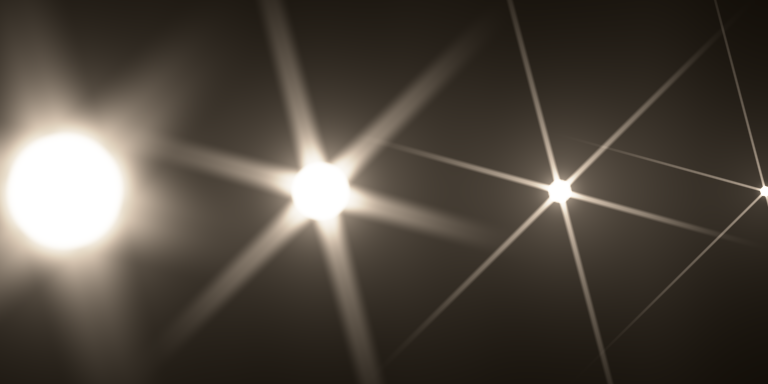
Reproduce this background procedurally as a WebGL 2 fragment shader.

```glsl
#version 300 es
precision highp float;

uniform vec2 u_resolution;
out vec4 outColor;

// Soft beam through the origin, boosted near the core and fading outward
float beam(vec2 p, vec2 axis, float halfWidth, float radius, float pixel) {
    float along = abs(dot(p, axis));
    float across = abs(p.x * axis.y - p.y * axis.x);
    float profile = 1.0 - smoothstep(halfWidth * 0.2, halfWidth * 1.4 + 0.5 * pixel, across);
    float fade = exp(-2.9 * along) * (1.0 - smoothstep(0.35, 0.85, along));
    float root = 1.2 * exp(-pow(along / (1.25 * radius), 2.0));
    return profile * (fade + root);
}

// Bright disc, tight halo, wide glow and six diffraction rays
float flare(vec2 p, float radius, float halfWidth, float glow, float rayLight, float pixel) {
    float d = length(p);
    float core = 1.2 * (1.0 - smoothstep(radius * 0.8, radius * 1.15 + pixel, d));
    float halo = 0.3 * exp(-pow(d / (radius * 1.5), 2.0));
    float rays = 0.0;
    for (int i = 0; i < 3; i++) {
        float angle = radians(44.7 + 60.0 * float(i));
        rays += beam(p, vec2(cos(angle), sin(angle)), halfWidth, radius, pixel);
    }
    float sideFade = 1.0 - smoothstep(0.2, 0.58, abs(p.x));
    return core + halo + sideFade * (glow * exp(-4.2 * d) + rayLight * rays);
}

void main() {
    float pixel = 1.0 / u_resolution.y;
    vec2 p = gl_FragCoord.xy * pixel;
    float aspect = u_resolution.x * pixel;

    // Each flare: horizontal place, core radius, ray half width, glow strength
    vec4 flares[4] = vec4[4](
        vec4(0.0845, 0.136, 0.100, 0.75),
        vec4(0.4175, 0.068, 0.033, 0.60),
        vec4(0.7290, 0.027, 0.0075, 0.46),
        vec4(0.9965, 0.011, 0.003, 0.24)
    );
    float rayLight[4] = float[4](0.33, 0.50, 0.58, 0.50);

    float light = 0.045;
    for (int i = 0; i < 4; i++) {
        vec4 f = flares[i];
        vec2 center = vec2(f.x * aspect, 0.502);
        light += flare(p - center, f.y, f.z, f.w, rayLight[i], pixel);
    }

    // Warm tint, then a soft shoulder towards white
    vec3 color = max(light * vec3(1.0, 0.93, 0.86) - vec3(0.0, 0.012, 0.03), 0.0);
    vec3 shoulder = 1.0 - 0.2 * exp((0.8 - color) / 0.2);
    outColor = vec4(mix(color, shoulder, step(0.8, color)), 1.0);
}
```
